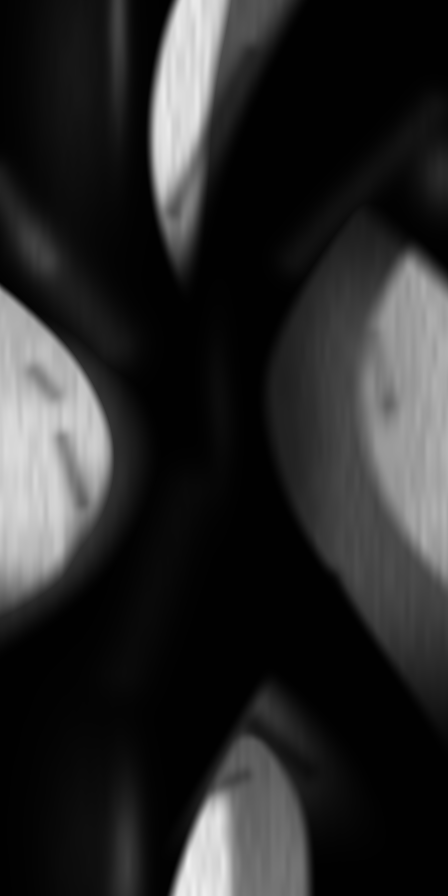
Reproduce this background procedurally as a WebGL 1 fragment shader.

```glsl
precision highp float;
uniform vec2 u_resolution;

float hash(vec2 p) {
  vec3 q = fract(vec3(p.xyx) * 0.1031);
  q += dot(q, q.yzx + 33.33);
  return fract((q.x + q.y) * q.z);
}

float noise(vec2 p) {
  vec2 i = floor(p), f = fract(p);
  f = f * f * (3.0 - 2.0 * f);
  return mix(mix(hash(i), hash(i + vec2(1, 0)), f.x),
             mix(hash(i + vec2(0, 1)), hash(i + vec2(1, 1)), f.x), f.y);
}

// Soft step around an edge
float rise(float edge, float soft, float v) {
  return smoothstep(edge - soft, edge + soft, v);
}

// Gaussian spot with separate radii
float glow(vec2 p, vec2 center, vec2 radius) {
  vec2 d = (p - center) / radius;
  return exp(-dot(d, d));
}

// Gaussian line from a to b
float streak(vec2 p, vec2 a, vec2 b, float width) {
  vec2 d = b - a;
  float t = clamp(dot(p - a, d) / dot(d, d), 0.0, 1.0);
  float r = length(p - a - d * t) / width;
  return exp(-r * r);
}

float upperFlame(vec2 p) {
  float d = p.y - 1.69;
  float left = rise(0.338 + 0.6 * d * d, 0.016, p.x);
  float tip = smoothstep(1.3, 1.66, p.y);
  float core = 1.0 - rise(0.415 + 0.15 * (p.y - 1.35), 0.03, p.x);
  float veilEdge = 0.42 + 0.2 * (p.y - 1.4) + 0.3 * (p.y - 1.4) * (p.y - 1.4);
  float veil = (1.0 - rise(veilEdge, 0.045, p.x)) * smoothstep(1.35, 1.85, p.y);
  float light = max(core * tip * (0.86 - 0.5 * max(p.x - 0.44, 0.0)), 0.31 * veil);
  light *= 1.0 - 0.45 * streak(p, vec2(0.56, 1.88), vec2(0.39, 1.53), 0.025);
  return left * light;
}

float leftLobe(vec2 p) {
  float d = p.y - 0.98;
  float edge = 0.247 - 1.7 * d * d;
  float low = 1.0 - smoothstep(0.7, 1.02, p.y);
  float body = 1.0 - rise(edge, 0.018 + 0.04 * low, p.x);
  float fold = rise(0.15, 0.03, p.x) * low;
  float light = mix(0.64, 0.82, glow(p, vec2(0.03, 0.96), vec2(0.3, 0.25)));
  light *= 1.0 - 0.55 * fold;
  light *= 1.0 - 0.3 * streak(p, vec2(0.08, 1.17), vec2(0.12, 1.12), 0.022);
  light *= 1.0 - 0.35 * streak(p, vec2(0.14, 1.02), vec2(0.18, 0.88), 0.02);
  light *= smoothstep(0.54, 0.78, p.y);
  float halo = 0.2 * (1.0 - rise(edge + 0.05, 0.065, p.x)) * smoothstep(0.4, 0.75, p.y);
  return max(body * light, halo * (1.0 - smoothstep(1.15, 1.35, p.y)));
}

float rightLobe(vec2 p) {
  float d = p.y - 1.09;
  float outer = rise(0.594 + 1.3 * d * d / (1.0 + 1.5 * d * d), 0.022, p.x);
  float e = p.y - 1.12;
  float inner = rise(0.81 + e * e, 0.03, p.x);
  float cap = 1.0 - rise(2.36, 0.05, p.x + p.y);
  float veil = mix(0.12, 0.28, smoothstep(0.62, 0.8, p.x));
  veil *= smoothstep(0.24, 0.75, p.y) * (1.0 - 0.75 * smoothstep(1.2, 1.6, p.y));
  float light = mix(veil, 0.54 + 0.6 * (p.x - 0.8), inner * smoothstep(0.6, 0.8, p.y));
  light *= 1.0 - 0.2 * glow(p, vec2(0.87, 1.09), vec2(0.025, 0.04));
  light *= 1.0 - 0.18 * streak(p, vec2(0.84, 1.25), vec2(0.87, 1.1), 0.02);
  return outer * cap * light;
}

float lowerArch(vec2 p) {
  // Dim cone behind the arch
  float coneLeft = rise(0.53 + 0.6 * (p.y - 0.37), 0.025, p.x);
  float coneRight = 1.0 - rise(0.85 - 0.75 * p.y * p.y * p.y / 0.5, 0.07, p.x + 0.2 * p.y);
  float cone = coneLeft * coneRight * smoothstep(0.05, 0.35, p.y);
  cone *= (1.0 - smoothstep(0.46, 0.64, p.y)) * mix(0.22, 0.08, smoothstep(0.58, 0.78, p.x));

  float left = rise(0.386 + 0.25 * p.y + 0.5 * p.y * p.y, 0.015, p.x);
  float right = 1.0 - rise(0.69 - 2.5 * p.y * p.y * p.y, 0.018, p.x);
  float body = left * right * (1.0 - rise(0.355, 0.015, p.y));
  float white = (1.0 - rise(0.515, 0.025, p.x)) * (1.0 - smoothstep(0.16, 0.28, p.y));
  float light = mix(0.46 - 0.35 * p.y, 0.88, white);
  light *= 1.0 - 0.3 * streak(p, vec2(0.48, 0.24), vec2(0.55, 0.27), 0.018);
  cone *= 1.0 - 0.6 * streak(p, vec2(0.57, 0.38), vec2(0.69, 0.28), 0.03);
  return mix(cone, light, body);
}

// Dim ribbons in the dark areas
float ribbons(vec2 p) {
  float r = 0.22 * glow(p, vec2(0.265, 1.96), vec2(0.022, 0.22));
  r += 0.08 * glow(p, vec2(0.17, 1.85), vec2(0.1, 0.35));
  r += 0.13 * streak(p, vec2(-0.02, 1.6), vec2(0.1, 1.42), 0.04);
  r += 0.1 * streak(p, vec2(0.08, 1.45), vec2(0.25, 1.23), 0.06);
  r += 0.16 * glow(p, vec2(0.99, 1.61), vec2(0.06, 0.08));
  r += 0.06 * streak(p, vec2(0.97, 1.76), vec2(0.66, 1.42), 0.04);
  r += 0.2 * glow(p, vec2(0.285, 0.06), vec2(0.035, 0.18));
  r += 0.05 * glow(p, vec2(0.2, 0.1), vec2(0.1, 0.25));
  r += 0.04 * glow(p, vec2(0.49, 1.1), vec2(0.03, 0.16));
  r += 0.03 * streak(p, vec2(0.42, 0.9), vec2(0.28, 0.5), 0.06);
  return r;
}

void main() {
  vec2 p = gl_FragCoord.xy / u_resolution * vec2(1.0, 2.0);
  p.x += 0.012 * (noise(p * vec2(6.0, 5.0)) - 0.5);

  float light = ribbons(p);
  light = max(light, upperFlame(p));
  light = max(light, leftLobe(p));
  light = max(light, rightLobe(p));
  light = max(light, lowerArch(p));

  // Dark crease beside the cone
  light *= 1.0 - 0.85 * streak(p, vec2(0.74, 0.7), vec2(0.83, 0.46), 0.03);
  light *= 1.0 - 0.8 * streak(p, vec2(0.83, 0.46), vec2(0.855, 0.25), 0.028);

  // Fine upright fibres
  light *= 0.93 + 0.14 * noise(p * vec2(90.0, 14.0));
  gl_FragColor = vec4(vec3(light + 0.004), 1.0);
}
```
